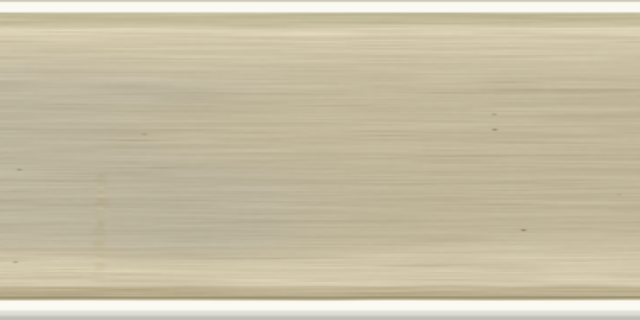
This texture is drawn by a Shadertoy shader. Its source:

```glsl
// A pale bamboo slat lying flat: soft lengthwise fibres between two white rims.
// A vertical profile sets the base colour; stretched value noise adds the grain,
// and hashed loops scatter dark fibres and small specks.

float hash(vec2 p) {
    vec3 q = fract(vec3(p.xyx) * 0.1031);
    q += dot(q, q.yzx + 33.33);
    return fract((q.x + q.y) * q.z);
}

float noise(vec2 p) {
    vec2 cell = floor(p), f = fract(p);
    f = f * f * (3.0 - 2.0 * f);
    float low = mix(hash(cell), hash(cell + vec2(1, 0)), f.x);
    float high = mix(hash(cell + vec2(0, 1)), hash(cell + vec2(1, 1)), f.x);
    return mix(low, high, f.y);
}

// Soft-edged band from a to b
float band(float v, float a, float b, float soft) {
    return smoothstep(a - soft, a + soft, v) * (1.0 - smoothstep(b - soft, b + soft, v));
}

// Face of the slat: greyer on the left, lighter towards both long edges
vec3 faceColor(vec2 p) {
    float cloud = noise(p * vec2(1.6, 5.0)) - 0.5;
    float warmth = smoothstep(0.3, 1.3, p.x + cloud * 0.8);
    vec3 color = mix(vec3(0.735, 0.705, 0.615), vec3(0.75, 0.71, 0.598), warmth);
    float light = 1.0 - smoothstep(0.10, 0.33, p.y + cloud * 0.06);
    light += smoothstep(0.72, 0.85, p.y + cloud * 0.04);
    color = mix(color, vec3(0.825, 0.785, 0.672), light);
    return color + cloud * 0.018;
}

// Long fibres at several widths, strongest close to the edges
float grain(vec2 p) {
    float fine = noise(p * vec2(5.0, 190.0)) - 0.5;
    float medium = noise(p * vec2(2.2, 85.0) + 17.0) - 0.5;
    float broad = noise(p * vec2(1.3, 32.0) + 41.0) - 0.5;
    float mottle = noise(p * vec2(45.0, 120.0) + 73.0) - 0.5;
    float edge = smoothstep(0.25, 0.42, abs(p.y - 0.49));
    return (fine * 0.036 + medium * 0.03) * (1.0 + 0.5 * edge) + broad * 0.018 + mottle * 0.010;
}

// Scattered thin dark fibres that taper at both ends
float darkFibres(vec2 p) {
    float sum = 0.0;
    for (float i = 0.0; i < 22.0; i++) {
        vec2 center = vec2(2.0 * hash(vec2(i, 3.0)), 0.2 + 0.66 * hash(vec2(i, 8.0)));
        float halfLength = mix(0.05, 0.32, hash(vec2(i, 14.0)));
        vec2 d = (p - center) / vec2(halfLength, mix(0.0022, 0.0045, hash(vec2(i, 21.0))));
        sum += exp(-dot(d, d)) * mix(0.3, 1.0, hash(vec2(i, 29.0)));
    }
    return sum * (0.5 + noise(p * vec2(14.0, 90.0)));
}

// A few tiny oval specks
float specks(vec2 p) {
    float sum = 0.0;
    for (float i = 0.0; i < 7.0; i++) {
        vec2 center = vec2(2.0 * hash(vec2(i, 51.0)), 0.25 + 0.6 * hash(vec2(i, 57.0)));
        vec2 d = (p - center) / vec2(0.008, 0.0035);
        sum += exp(-dot(d, d)) * mix(0.2, 1.0, hash(vec2(i, 63.0)));
    }
    return sum;
}

void mainImage(out vec4 fragColor, in vec2 fragCoord) {
    // x runs along the slat, y runs down from the top edge
    vec2 p = vec2(fragCoord.x, iResolution.y - fragCoord.y) / iResolution.y;
    float v = p.y;
    vec3 color = faceColor(p);

    // Moulded shoulders beside the rims
    color = mix(color, vec3(0.755, 0.725, 0.595), band(v, 0.03, 0.080, 0.008));
    color = mix(color, vec3(0.865, 0.825, 0.710), 0.75 * band(v, 0.090, 0.112, 0.010));
    color = mix(color, vec3(0.730, 0.685, 0.555), band(v, 0.896, 0.940, 0.006));

    // Fibres, specks and a faint ragged node mark across the grain
    color += grain(p) * vec3(0.95, 1.0, 1.05);
    color -= darkFibres(p) * vec3(0.050, 0.055, 0.058);
    color -= specks(p) * vec3(0.20, 0.20, 0.17);
    float ragged = 0.02 * (noise(vec2(3.0, v * 110.0)) - 0.5);
    float node = band(p.x + ragged, 0.295, 0.335, 0.012) * band(v, 0.52, 0.86, 0.06);
    color += node * (noise(p * vec2(35.0, 80.0)) - 0.5) * vec3(0.045, 0.045, 0.06);
    color -= node * vec3(0.004, 0.008, 0.022);

    // Shadow line above the lower rim
    float wobble = 0.0015 * (noise(vec2(p.x * 4.0, 5.0)) - 0.5);
    color = mix(color, vec3(0.58, 0.555, 0.455), 0.8 * band(v + wobble, 0.926, 0.933, 0.003));

    // White rims, the lower one rolling off to grey
    vec3 white = vec3(0.98, 0.98, 0.95);
    vec3 topRim = mix(vec3(0.80, 0.79, 0.72), white, smoothstep(0.002, 0.010, v));
    vec3 lowRim = mix(white, vec3(0.87, 0.875, 0.83), smoothstep(0.964, 0.977, v));
    lowRim = mix(lowRim, vec3(0.75, 0.75, 0.72), smoothstep(0.980, 0.994, v));
    color = mix(topRim, color, smoothstep(0.034, 0.044, v));
    color = mix(color, lowRim, smoothstep(0.934, 0.943, v + wobble));
    fragColor = vec4(clamp(color, 0.0, 1.0), 1.0);
}
```
